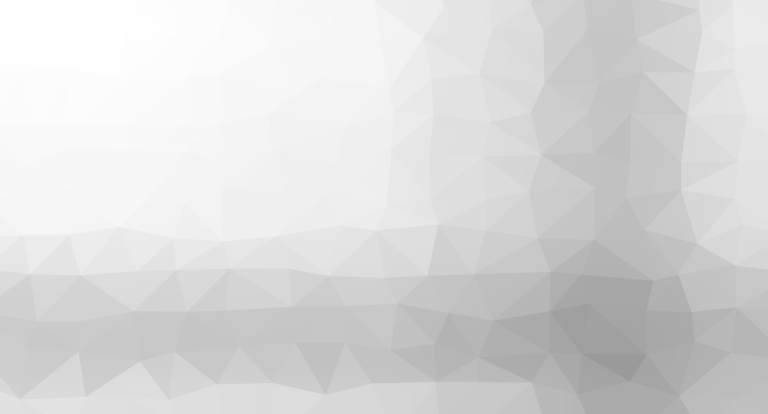
Reproduce this background procedurally as a Shadertoy shader.

```glsl
// A pale low-poly backdrop: a jittered lattice split into flat grey triangles.
// Each facet takes its shade from a smooth tone field, where a dark column on
// the right crosses a dark band near the bottom and the upper left stays white.

const vec2 LATTICE = vec2(15.0, 10.6);       // cells across and down the canvas
const vec2 LATTICE_SHIFT = vec2(0.5, 0.0);
const float JITTER = 0.54;                   // full range of vertex displacement
const float FACET_CONTRAST = 0.13;           // random shade, relative to darkness
const float FLATNESS = 0.85;                 // 1 = one solid shade per facet

// Integer hash giving two values in 0..1
vec2 hash2(ivec2 cell) {
    uvec2 q = uvec2(cell + 1024) * uvec2(1597334673u, 3812015801u);
    uint n = (q.x ^ q.y) * 1597334673u;
    n = (n ^ (n >> 15)) * 2246822519u;
    n ^= n >> 13;
    return vec2(n & 65535u, n >> 16) / 65535.0;
}

// Darkness of the vertical column, x from left to right
float columnShade(float x) {
    return 0.035 * smoothstep(0.10, 0.50, x)
         + 0.065 * smoothstep(0.48, 0.60, x)
         + 0.120 * smoothstep(0.60, 0.80, x)
         - 0.140 * smoothstep(0.81, 0.98, x);
}

// Darkness of the horizontal band, y from top to bottom
float bandShade(vec2 at) {
    float floorGlow = 0.09 * (1.0 - 0.7 * smoothstep(0.70, 1.0, at.x));
    return 0.035 * smoothstep(0.05, 0.50, at.y)
         + 0.175 * smoothstep(0.49, 0.83, at.y)
         - floorGlow * smoothstep(0.87, 0.95, at.y);
}

float toneField(vec2 at) {
    return (1.0 - columnShade(at.x)) * (1.0 - bandShade(at));
}

// Displaced lattice vertex, in canvas fractions with y downward
vec2 meshVertex(ivec2 cell) {
    vec2 offset = (hash2(cell) - 0.5) * JITTER;
    return (vec2(cell) + LATTICE_SHIFT + offset) / LATTICE;
}

// Signed distance to the line a-b, positive on the inner side
float edgeDistance(vec2 p, vec2 a, vec2 b) {
    vec2 e = normalize(b - a);
    vec2 d = p - a;
    return e.x * d.y - e.y * d.x;
}

// Adds one facet: x collects shade times coverage, y collects coverage
vec2 facet(vec2 at, vec2 a, vec2 b, vec2 c, float variation, vec2 scale, float pixel) {
    vec2 p = at * scale;
    float inside = min(edgeDistance(p, a * scale, b * scale),
                   min(edgeDistance(p, b * scale, c * scale),
                       edgeDistance(p, c * scale, a * scale)));
    float coverage = clamp(0.5 + inside / pixel, 0.0, 1.0);
    float flatTone = toneField((a + b + c) / 3.0);
    flatTone += (variation - 0.5) * FACET_CONTRAST * (1.0 - flatTone);
    return vec2(mix(toneField(at), flatTone, FLATNESS), 1.0) * coverage;
}

void mainImage(out vec4 fragColor, in vec2 fragCoord) {
    vec2 at = fragCoord / iResolution.xy;
    at.y = 1.0 - at.y;
    vec2 scale = vec2(iResolution.x / iResolution.y, 1.0);
    float pixel = 1.0 / iResolution.y;
    ivec2 home = ivec2(floor(at * LATTICE - LATTICE_SHIFT));

    // Gather the facets of the surrounding quads
    vec2 sum = vec2(0.0);
    for (int j = -1; j <= 1; j++) {
        for (int i = -1; i <= 1; i++) {
            ivec2 cell = home + ivec2(i, j);
            vec2 a = meshVertex(cell);
            vec2 b = meshVertex(cell + ivec2(1, 0));
            vec2 c = meshVertex(cell + ivec2(1, 1));
            vec2 d = meshVertex(cell + ivec2(0, 1));
            vec2 variation = hash2(cell + ivec2(311, 173));

            // Split along the shorter diagonal
            if (length((a - c) * scale) < length((b - d) * scale)) {
                sum += facet(at, a, b, c, variation.x, scale, pixel);
                sum += facet(at, a, c, d, variation.y, scale, pixel);
            } else {
                sum += facet(at, a, b, d, variation.x, scale, pixel);
                sum += facet(at, b, c, d, variation.y, scale, pixel);
            }
        }
    }

    float tone = sum.y > 0.001 ? sum.x / sum.y : toneField(at);
    fragColor = vec4(vec3(tone), 1.0);
}
```
